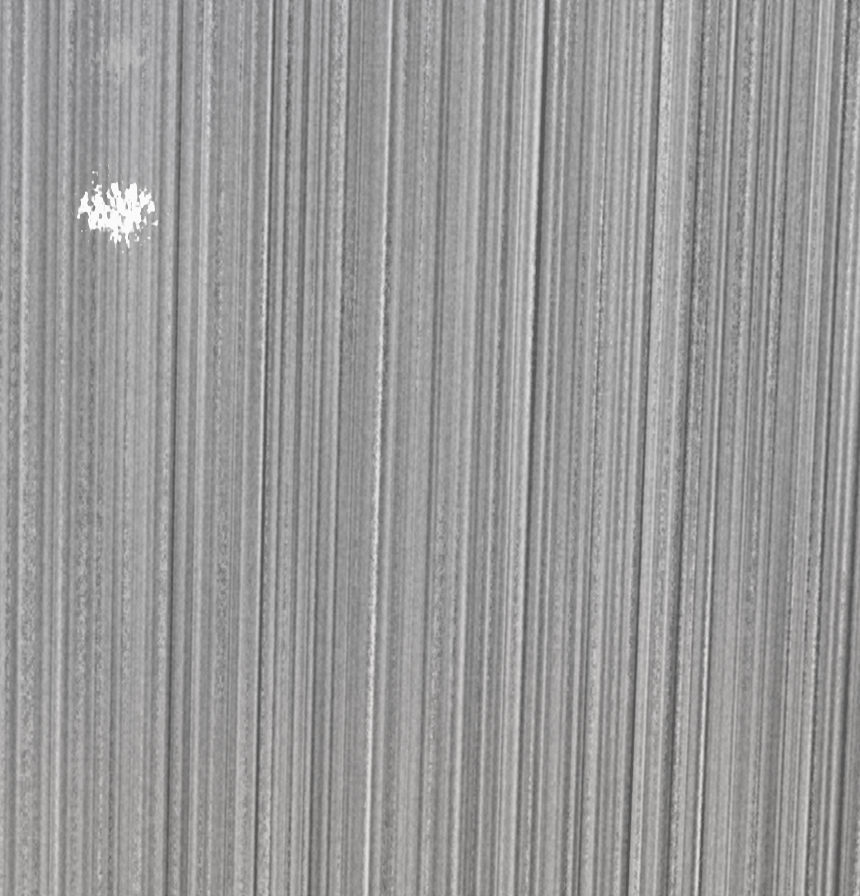
This texture is drawn by a Shadertoy shader. Its source:

```glsl
// Glossy grey panel with fine, slightly leaning vertical grooves and a small lamp glare.

float hash(vec2 p) {
    vec3 q = fract(vec3(p.xyx) * 0.1031);
    q += dot(q, q.yzx + 33.33);
    return fract((q.x + q.y) * q.z);
}

// Smooth value noise, 0 to 1
float noise(vec2 p) {
    vec2 i = floor(p), f = fract(p);
    f = f * f * (3.0 - 2.0 * f);
    float low = mix(hash(i), hash(i + vec2(1, 0)), f.x);
    float high = mix(hash(i + vec2(0, 1)), hash(i + vec2(1, 1)), f.x);
    return mix(low, high, f.y);
}

// Long streaks, nearly constant along y, centred on zero
float streaks(vec2 p, float count, float seed) {
    return noise(vec2(p.x * count + seed, p.y * 1.3 + seed)) - 0.5;
}

// Scattered raised lines: a lit crest with a shadow on one flank
float ridges(vec2 p, float count, float seed) {
    float x = p.x * count, cell = floor(x), sum = 0.0;
    for (float k = -1.0; k <= 1.0; k++) {
        float id = cell + k;
        float center = id + 0.2 + 0.6 * hash(vec2(id, seed));
        float width = mix(0.13, 0.24, hash(vec2(id, seed + 7.0)));
        float strength = mix(0.2, 1.0, hash(vec2(id, seed + 13.0)));
        strength *= 0.7 + 0.6 * noise(vec2(id * 3.7, p.y * 4.0 + seed));
        float side = hash(vec2(id, seed + 19.0)) < 0.7 ? 1.0 : -1.0;
        float d = (x - center) / width;
        float flank = d - 1.9 * side;
        sum += strength * (exp(-d * d) - exp(-flank * flank));
    }
    return sum;
}

// Broken reflection: a soft spot torn into flecks by the grooves
float glare(vec2 p, vec2 center, vec2 radius) {
    vec2 q = (p - center) / radius;
    float spot = exp(-dot(q, q));
    float halo = exp(-0.28 * dot(q, q));
    float flecks = noise(p * vec2(230.0, 120.0)) - 0.5;
    flecks += 0.7 * (noise(p * vec2(380.0, 260.0)) - 0.5);
    return smoothstep(0.42, 0.74, spot + 1.1 * flecks * halo);
}

void mainImage(out vec4 fragColor, in vec2 fragCoord) {
    vec2 uv = fragCoord / iResolution.xy;

    // Grooves lean more toward the right side
    float lean = 0.010 + 0.042 * uv.x;
    vec2 p = vec2(uv.x - lean * (uv.y - 0.5), uv.y);

    // Groove relief at several widths
    float relief = 0.055 * streaks(p, 34.0, 3.0)
                 + 0.13 * streaks(p, 105.0, 11.0)
                 + 0.15 * streaks(p, 210.0, 29.0);
    relief += 0.145 * ridges(p, 58.0, 5.0) + 0.095 * ridges(p, 104.0, 41.0);
    relief *= mix(0.70, 1.06, smoothstep(0.1, 0.5, uv.x));

    // Sparkling grain, rougher along narrow groove edges
    float rough = smoothstep(0.60, 0.90, noise(vec2(p.x * 170.0, p.y * 3.0 + 60.0)));
    float grain = noise(p * vec2(340.0, 230.0)) - 0.5;
    grain += 0.7 * (noise(p * vec2(470.0, 400.0) + 17.0) - 0.5);
    float sparkle = grain * mix(0.065, 0.17, rough);

    // Broad, gently uneven lighting
    float light = 0.603 + 0.025 * (noise(p * vec2(4.0, 3.0) + 8.0) - 0.5);
    light += 0.02 * (uv.y - 0.5) - 0.025 * smoothstep(0.6, 1.0, uv.x) * (1.0 - uv.y);
    float tone = clamp(light + relief + sparkle, 0.34, 0.86);

    // Cool at the upper left, faintly warm below
    vec3 warm = vec3(1.006, 0.997, 0.992);
    vec3 cool = vec3(0.996, 0.997, 1.010);
    vec3 color = tone * mix(warm, cool, uv.y * (1.0 - 0.5 * uv.x));

    // Lamp reflection and its faint echo
    float lamp = glare(uv, vec2(0.136, 0.766), vec2(0.042, 0.038));
    float echo = glare(uv, vec2(0.140, 0.935), vec2(0.030, 0.024));
    color = mix(color, vec3(0.98), lamp);
    color = mix(color, vec3(0.80), 0.4 * echo);

    fragColor = vec4(color, 1.0);
}
```
